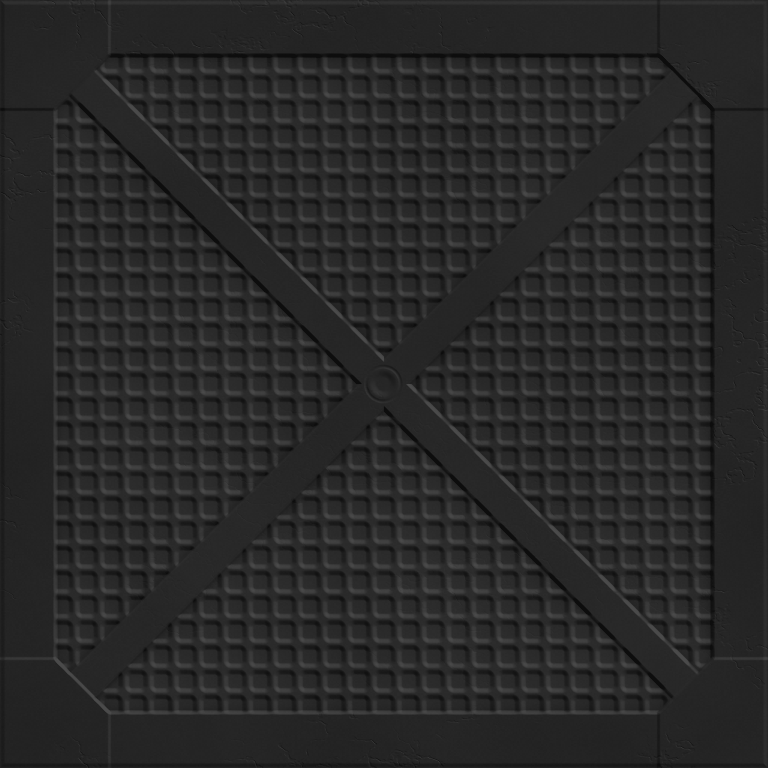
Write a WebGL 1 fragment shader that draws this texture.

```glsl
precision highp float;
// Dark metal crate panel: waffle grid, crossed braces, framed edges and corner plates.

uniform vec2 u_resolution;

const float CELLS = 31.0;

float hash(vec2 p) {
  return fract(sin(dot(p, vec2(127.1, 311.7))) * 43758.55);
}

float noise(vec2 p) {
  vec2 i = floor(p), f = fract(p);
  f = f * f * (3.0 - 2.0 * f);
  return mix(mix(hash(i), hash(i + vec2(1.0, 0.0)), f.x),
             mix(hash(i + vec2(0.0, 1.0)), hash(i + vec2(1.0, 1.0)), f.x), f.y);
}

float fbm(vec2 p) {
  float sum = 0.0, amp = 0.5;
  for (int i = 0; i < 4; i++) {
    sum += amp * noise(p);
    p = p * 2.1 + 7.3;
    amp *= 0.5;
  }
  return sum;
}

// 1 inside a distance field, 0 outside, with a soft bevel.
float inside(float d, float bevel) {
  return 1.0 - smoothstep(-bevel, bevel, d);
}

float roundedBox(vec2 p, float halfSize, float radius) {
  vec2 q = abs(p) - halfSize + radius;
  return length(max(q, 0.0)) + min(max(q.x, q.y), 0.0) - radius;
}

// Fold all four corners onto the lower left one.
vec2 foldCorners(vec2 p) {
  return min(p, 1.0 - p);
}

float braceDistance(vec2 q) {
  return abs(q.x - q.y) * 0.7071 - 0.0228;
}

float frameDistance(vec2 q) {
  return min(q.x, q.y) - 0.0722;
}

float plateDistance(vec2 q) {
  return max(max(q.x, q.y) - 0.1425, (q.x + q.y - 0.214) * 0.7071);
}

// Thin ragged flakes gathered in sparse patches.
float wear(vec2 p) {
  float patches = smoothstep(0.44, 0.6, fbm(p * 9.0 + 3.0));
  float flakes = abs(fbm(p * vec2(34.0, 42.0)) - 0.47);
  return patches * (1.0 - smoothstep(0.0, 0.04, flakes));
}

// Waffle of rounded pockets with gently dished floors.
float waffle(vec2 cell) {
  float pocket = inside(roundedBox(cell, 0.375, 0.2), 0.12);
  return pocket * (-0.0066 + 0.005 * dot(cell, cell));
}

float hubRelief(float r) {
  float groove = 1.0 - smoothstep(0.0, 0.0032, abs(r - 0.0225));
  float dish = 1.0 - smoothstep(0.008, 0.0185, r);
  return -0.0011 * groove - 0.0036 * dish;
}

float height(vec2 p) {
  vec2 q = foldCorners(p);
  float plate = plateDistance(q), frame = frameDistance(q);
  float h = waffle(fract((p - 0.5) * CELLS + 0.5) - 0.5);
  h = mix(h, 0.003, inside(braceDistance(q), 0.003));
  h = mix(h, 0.0055, inside(frame, 0.003));
  h = mix(h, 0.009, inside(plate, 0.0026));
  float r = length(p - vec2(0.499, 0.5));
  h = mix(h, 0.003, inside(r - 0.025, 0.002)) + hubRelief(r);
  h -= 0.003 * (1.0 - smoothstep(0.0, 0.007, min(q.x, q.y)));
  float border = inside(min(frame, plate), 0.002);
  return h - wear(p) * mix(0.0002, 0.0007, border);
}

vec2 slopeAt(vec2 p, float e) {
  return vec2(height(p + vec2(e, 0.0)) - height(p - vec2(e, 0.0)),
              height(p + vec2(0.0, e)) - height(p - vec2(0.0, e))) / (2.0 * e);
}

void main() {
  vec2 p = gl_FragCoord.xy / u_resolution;
  vec2 q = foldCorners(p);

  // Relief lit from the upper right.
  vec2 slope = slopeAt(p, 0.0008);
  float lit = -dot(slope, vec2(0.62, 0.78)) / sqrt(1.0 + dot(slope, slope));

  // Base tones: the frame is darkest, then the braces, then the panel.
  float border = min(frameDistance(q), plateDistance(q));
  float raised = min(border, braceDistance(q));
  float tone = mix(0.165, 0.152, inside(raised, 0.002));
  tone = mix(tone, 0.144, inside(border, 0.002));
  tone += 0.03 * (fbm(p * 7.0) - 0.47) + 0.008 * (hash(floor(p * 512.0)) - 0.5);

  // Contact shadow on the panel beside the raised parts.
  float contact = exp(-max(raised, 0.0) / 0.006) * smoothstep(-0.001, 0.002, raised);
  tone -= 0.045 * contact;

  // Sharpen the response so that only steep bevels catch light or shade.
  float steep = sqrt(abs(lit) + 0.08);
  tone += lit * steep * (lit > 0.0 ? 0.17 : 0.14);
  gl_FragColor = vec4(vec3(clamp(tone, 0.05, 0.29)), 1.0);
}
```
